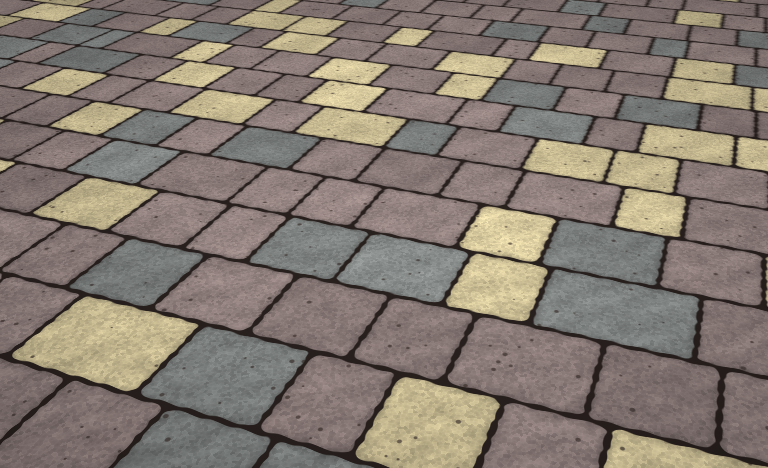
Give the GLSL for this texture, as a Shadertoy shader.

```glsl
// Concrete pavers in mauve, sand and slate, laid in rows and seen in perspective.

const vec3 MAUVE = vec3(0.545, 0.483, 0.474);
const vec3 SAND  = vec3(0.800, 0.748, 0.585);
const vec3 SLATE = vec3(0.485, 0.500, 0.495);
const vec3 JOINT = vec3(0.150, 0.120, 0.110);

const float HORIZON = 0.534;      // height of the horizon above the canvas top
const float VANISH_X = 1.635;     // where the cross joints converge
const float HALF_JOINT = 0.024;
const float CORNER = 0.07;

float hash(vec2 p) {
    vec3 h = fract(p.xyx * 0.1031);
    h += dot(h, h.yzx + 33.33);
    return fract((h.x + h.y) * h.z);
}

// Nearest feature point: x = distance, y = random id.
vec2 cellular(vec2 p) {
    vec2 base = floor(p), best = vec2(9.0, 0.0);
    for (int j = -1; j <= 1; j++)
    for (int i = -1; i <= 1; i++) {
        vec2 cell = base + vec2(i, j);
        vec2 point = cell + vec2(hash(cell), hash(cell + 57.0));
        float d = distance(p, point);
        if (d < best.x) best = vec2(d, hash(cell + 113.0));
    }
    return best;
}

// Screen position (y down) to paving: x along a row, y counts rows.
vec2 toGround(vec2 q) {
    float depth = 1.0 / (q.y + HORIZON);
    float across = (q.x - VANISH_X) * depth;
    return vec2(across / 0.2, 10.99 * depth + 1.81 * across - 6.2);
}

// Uneven position of the joint that starts paver i of a row.
float jointAt(float i, float row) {
    return i + 0.54 * (hash(vec2(i, row) + 40.0) - 0.5) - 0.41 * row;
}

float roundedBox(vec2 p, vec2 halfSize, float radius) {
    vec2 d = abs(p) - halfSize + radius;
    return length(max(d, 0.0)) + min(max(d.x, d.y), 0.0) - radius;
}

vec3 paverColor(vec2 id) {
    float pick = fract(0.382 * id.x + 0.23 * id.y + 0.45 * hash(id + 71.0));
    vec3 color = pick < 0.20 ? SAND : pick < 0.37 ? SLATE : MAUVE;
    return color * (0.94 + 0.12 * hash(id + 19.0));
}

// Soft wavy bands of light crossing the paving.
float ripples(vec2 q) {
    float bend = 0.9 * sin(q.x * 17.0 + q.y * 5.0) + 0.6 * sin(q.x * 31.0 - q.y * 9.0);
    return 0.6 * sin(q.y * 105.0 + q.x * 32.0 + bend)
         + 0.4 * sin(q.y * 67.0 - q.x * 13.0 + 1.7 * bend);
}

void mainImage(out vec4 fragColor, in vec2 fragCoord) {
    vec2 q = fragCoord / iResolution.y;
    q.y = 1.0 - q.y;
    vec2 ground = toGround(q);
    float blur = 0.7 * length(vec2(dFdx(ground.y), dFdy(ground.y)));

    // Find the paver and its two side joints
    float row = floor(ground.y);
    float i = floor(ground.x + 0.41 * row);
    if (ground.x < jointAt(i, row)) i -= 1.0;
    else if (ground.x >= jointAt(i + 1.0, row)) i += 1.0;
    float left = jointAt(i, row), right = jointAt(i + 1.0, row);
    vec2 center = vec2(0.5 * (left + right), row + 0.5);
    vec2 halfSize = vec2(0.5 * (right - left), 0.5) - HALF_JOINT;

    // Slightly chipped outline
    float chip = 0.008 * sin(ground.x * 23.0 + 3.0 * sin(ground.y * 17.0));
    float edge = roundedBox(ground - center, halfSize, CORNER) + chip;

    // Stone surface: blotches, grain, ripples and worn rims
    vec2 grain = cellular(ground * 30.0);
    float blotch = cellular(ground * 3.5).x - 0.45;
    float fine = 1.0 / (1.0 + 25.0 * blur);
    float shade = 1.0 + 0.07 * blotch + 0.055 * ripples(q);
    shade += fine * (0.20 * (grain.y - 0.5) + 0.10 * (grain.x - 0.45));
    shade *= 1.0 - 0.12 * smoothstep(-0.07, 0.0, edge);
    vec3 color = paverColor(vec2(i, row)) * shade;

    // Scattered dark pits
    vec2 pit = cellular(ground * 6.0);
    float radius = 0.05 + 0.09 * fract(pit.y * 37.0);
    float soft = 6.0 * blur;
    float pitMask = step(0.84, pit.y) * (1.0 - smoothstep(radius - soft, radius + soft, pit.x));
    color = mix(color, JOINT * 1.4, 0.65 * pitMask);

    // Joints, then darkening toward the canvas corners
    color = mix(color, JOINT, smoothstep(-blur, blur, edge));
    vec2 fromCenter = (q - vec2(0.82, 0.5)) / vec2(0.82, 0.5);
    color *= 1.05 - 0.11 * dot(fromCenter, fromCenter);
    fragColor = vec4(clamp(color, 0.0, 1.0), 1.0);
}
```
